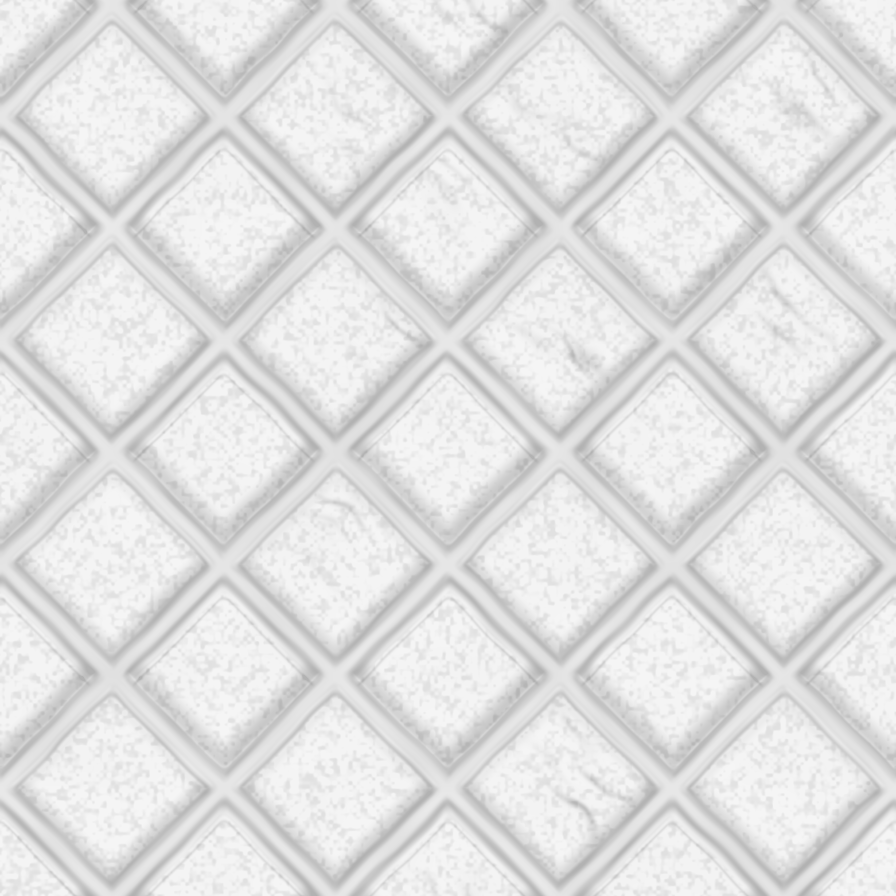
A Shadertoy shader for this texture:

```glsl
// Quilted pale tiles: diamonds on a 4 x 4 lattice with a second set between them.
// Rotated cell coordinates give edge distances that drive bevel, line and shadow
// profiles; wrapping noise adds grain and a hash picks the tiles with grey veins.

const float REPEATS = 4.0;
const float FACE = 0.957, FRAME = 0.855, RIDGE = 0.895;

float hash(vec2 p) {
    vec3 q = fract(p.xyx * 0.1031);
    q += dot(q, q.yzx + 33.33);
    return fract((q.x + q.y) * q.z);
}

// Value noise that repeats after a whole number of cells
float noise(vec2 p, vec2 period) {
    vec2 i = floor(p), f = fract(p);
    f = f * f * (3.0 - 2.0 * f);
    vec2 a = mod(i, period), b = mod(i + 1.0, period);
    return mix(mix(hash(a), hash(vec2(b.x, a.y)), f.x),
               mix(hash(vec2(a.x, b.y)), hash(b), f.x), f.y);
}

// Noise over rotated cell coordinates, wrapping with the canvas
float cellNoise(vec2 p, vec2 density) {
    return noise(p * density, REPEATS * density);
}

float bump(float x, float centre, float width) {
    float d = (x - centre) / width;
    return exp(-d * d);
}

float smoothMax(float a, float b, float k) {
    float h = max(k - abs(a - b), 0.0) / k;
    return max(a, b) + 0.25 * h * h * k;
}

// Shade removed along the two upper edges; framed tiles carry a double moulding
float upperShade(float e, float framed) {
    float moulding = 0.11 * bump(e, 0.443, 0.022) + 0.09 * bump(e, 0.362, 0.010)
                   - 0.065 * bump(e, 0.395, 0.020);
    float plain = 0.07 * bump(e, 0.430, 0.014) + 0.035 * bump(e, 0.395, 0.030)
                - 0.035 * bump(e, 0.460, 0.012);
    return mix(plain, moulding, framed);
}

// Shade removed along the two lower edges: a soft shadow ending in a thin lip
float lowerShade(float e, float framed) {
    float deep = 0.17 * smoothstep(0.26, 0.39, e) * (1.0 - smoothstep(0.39, 0.47, e))
               - 0.05 * bump(e, 0.413, 0.008) + 0.05 * bump(e, 0.445, 0.016);
    float soft = 0.14 * smoothstep(0.30, 0.42, e) * (1.0 - smoothstep(0.43, 0.48, e));
    return mix(soft, deep, framed);
}

// Smoky streaks on a few tiles, running from upper left to lower right
float veins(vec2 local, vec2 key, vec2 cell, float framed) {
    float chosen = step(mix(0.58, 0.88, framed), hash(key + 17.0));
    float wobble = cellNoise(cell, vec2(5.0)) - 0.5;
    float sum = 0.0;
    for (int k = 0; k < 4; k++) {
        vec2 seed = key + 31.0 * float(k + 1);
        vec2 centre = vec2(hash(seed) - 0.35, hash(seed + 5.0) - 0.5) * 0.5;
        vec2 q = local - centre;
        float strength = hash(seed + 9.0);
        sum += strength * strength * bump(q.x + 0.16 * wobble, 0.0, 0.026)
             * bump(q.y, 0.0, 0.17);
    }
    return chosen * sum * mix(0.4, 1.0, cellNoise(cell, vec2(14.0)));
}

void mainImage(out vec4 fragColor, in vec2 fragCoord) {
    vec2 uv = fragCoord / iResolution.xy;

    // Rotated lattice with slightly uneven, hand-pressed edges
    vec2 p = uv * REPEATS + vec2(0.0, 0.02);
    vec2 cell = vec2(p.x + p.y, p.y - p.x);
    cell += 0.018 * (vec2(cellNoise(cell, vec2(4.0)),
                          cellNoise(cell + 1.37, vec2(5.0))) - 0.5);
    vec2 id = floor(cell + 0.5);
    vec2 local = cell - id;
    vec2 key = mod(vec2(id.x - id.y, id.x + id.y), 2.0 * REPEATS);
    float framed = 1.0 - mod(key.y, 2.0);

    // Distances towards the upper and lower edges, 0.5 at the joint
    float upper = smoothMax(local.x, local.y, 0.05);
    float lower = smoothMax(-local.x, -local.y, 0.04);
    float outer = smoothMax(upper, lower, 0.06);

    // Fine pitted grain and broad cloudiness
    float grain = 0.6 * noise(uv * 230.0, vec2(230.0)) + 0.4 * noise(uv * 128.0, vec2(128.0));
    float cloud = noise(uv * 20.0, vec2(20.0)) - 0.5;
    float tone = FACE - 0.075 * smoothstep(0.38, 0.88, grain) + 0.012 * cloud;

    // Worn streaks that follow the direction of the nearest edge
    float alongV = cellNoise(cell, vec2(36.0, 4.0));
    float alongU = cellNoise(cell, vec2(4.0, 36.0));
    float brushed = mix(alongU, alongV, smoothstep(-0.04, 0.04, abs(local.x) - abs(local.y))) - 0.5;

    // Veins stay on the face; the frame surrounds it
    float faceLimit = mix(0.410, 0.365, framed);
    float frame = max(smoothstep(faceLimit, faceLimit + 0.03, upper),
                      smoothstep(0.40, 0.43, lower));
    tone -= 0.24 * min(veins(local, key, cell, framed), 1.0) * (1.0 - frame);
    tone = mix(tone, FRAME + 0.07 * brushed, frame);

    // Bevel shading, heavier on the lower right, then the raised joint
    float side = mix(0.78, 1.0, smoothstep(-0.15, 0.15, local.x - local.y));
    tone -= upperShade(upper, framed) * (1.0 - smoothstep(0.40, 0.46, lower));
    tone -= side * lowerShade(lower, framed) * (1.0 - smoothstep(0.40, 0.46, upper));
    float joint = smoothstep(0.458, 0.495, outer);
    tone = mix(max(tone, 0.70), RIDGE + 0.04 * cloud, joint);

    fragColor = vec4(vec3(clamp(tone, 0.0, 1.0)), 1.0);
}
```
